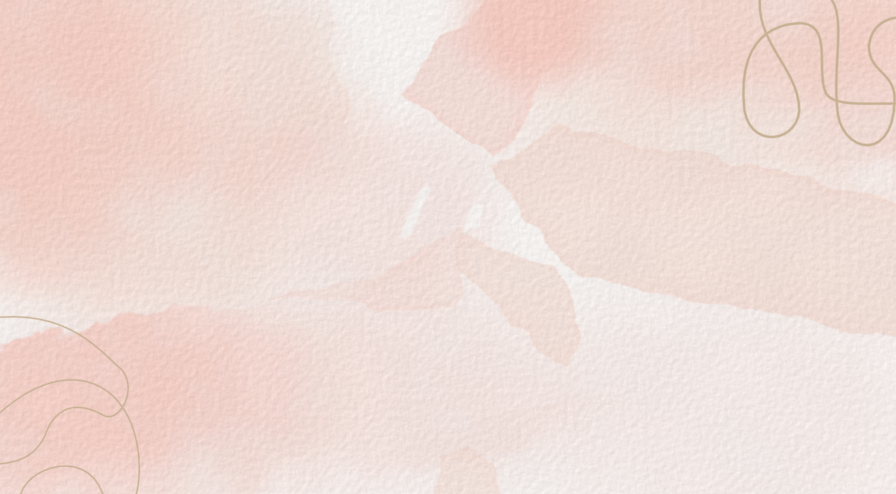
Give the GLSL for this background, as a Shadertoy shader.

```glsl
#define PAPER vec3(.95, .937, .93)
#define BLUSH vec3(.935, .868, .85)
#define PEACH vec3(.93, .845, .81)
#define ROSE vec3(.94, .775, .735)
#define GOLD vec3(.77, .685, .565)
#define RIM_WIDTH .8
#define WARP 2.4
#define GRAIN_SCALE .85
#define GRAIN_DEPTH .04

// Canvas units: the height is 100, the origin is at the lower left.
vec3 paint;
vec2 pen;
float ink, pixel, mottle;

vec2 gradient(vec2 cell) {
    float angle = 6.2832 * fract(sin(dot(cell, vec2(127.1, 311.7))) * 43758.5);
    return vec2(cos(angle), sin(angle));
}

float noise(vec2 p) {
    vec2 i = floor(p), f = p - i, u = f * f * (3. - 2. * f), e = vec2(1, 0);
    return mix(mix(dot(gradient(i), f), dot(gradient(i + e), f - e), u.x),
               mix(dot(gradient(i + e.yx), f - e.yx), dot(gradient(i + 1.), f - 1.), u.x), u.y);
}

float fbm(vec2 p) {
    float sum = 0., gain = 1.;
    for (int i = 0; i < 4; i++) {
        sum += gain * noise(p);
        p = mat2(1.6, 1.2, -1.2, 1.6) * p + 7.3;
        gain *= .5;
    }
    return sum;
}

float coverage(float d, float soft) {
    soft = max(soft, pixel);
    return 1. - smoothstep(-soft, soft, d);
}

float ellipse(vec2 p, vec2 centre, vec2 radius) {
    return (length((p - centre) / radius) - 1.) * min(radius.x, radius.y);
}

// Soft wet wash
void wash(vec2 p, vec2 centre, vec2 radius, float soft, vec3 colour, float amount) {
    float mask = coverage(ellipse(p, centre, radius), soft);
    paint = mix(paint, colour, mask * amount * clamp(1. + .5 * mottle, 0., 1.));
}

// Dried stain: six-sided shape with pigment gathered along its rim
void stain(vec2 p, vec2 a, vec2 b, vec2 c, vec2 d, vec2 e, vec2 f, vec3 colour, float amount, float rim) {
    vec2 v[6] = vec2[6](a, b, c, d, e, f);
    float dist = 1e4, side = 1.;
    for (int i = 0; i < 6; i++) {
        vec2 from = v[i], to = v[(i + 1) % 6], edge = to - from, w = p - from;
        dist = min(dist, length(w - edge * clamp(dot(w, edge) / dot(edge, edge), 0., 1.)));
        bvec3 s = bvec3(p.y >= from.y, p.y < to.y, edge.x * w.y > edge.y * w.x);
        if (all(s) || !any(s)) side = -side;
    }
    dist *= side;
    float mask = coverage(dist, .35);
    paint = mix(paint, colour, mask * amount);
    paint = mix(paint, ROSE, rim * mask * exp(min(dist, 0.) / RIM_WIDTH) * clamp(.7 + mottle, 0., 1.));
}

// Cubic stroke from the pen position
void curveTo(vec2 p, vec2 b, vec2 c, vec2 end) {
    vec2 start = pen, last = pen;
    for (int i = 1; i <= 14; i++) {
        float t = float(i) / 14., s = 1. - t;
        vec2 next = s * s * s * start + 3. * s * t * (s * b + t * c) + t * t * t * end;
        vec2 edge = next - last, w = p - last;
        ink = min(ink, length(w - edge * clamp(dot(w, edge) / dot(edge, edge), 0., 1.)));
        last = next;
    }
    pen = end;
}

void washes(vec2 p) {
    wash(p, vec2(28, 72), vec2(44, 37), 8., PEACH, .85);
    wash(p, vec2(78, 56), vec2(21, 19), 9., BLUSH, .85);
    wash(p, vec2(3, 82), vec2(31, 34), 15., ROSE, .8);
    wash(p, vec2(48, 69), vec2(21, 9), 8., ROSE, .35);
    wash(p, vec2(146, 77), vec2(42, 16), 9., PEACH, .65);
    wash(p, vec2(147, 100), vec2(46, 20), 7., mix(PEACH, ROSE, .4), .9);
    wash(p, vec2(180, 80), vec2(18, 18), 10., ROSE, .5);
    wash(p, vec2(62, 21), vec2(56, 19), 11., BLUSH, .95);
    wash(p - vec2(0, .25 * (p.x - 95.)), vec2(95, 11), vec2(20, 4), 2., BLUSH, .8);
    wash(p, vec2(150, 15), vec2(36, 27), 16., BLUSH, .45);
    float ledge = coverage(p.y - 30.5 - .19 * p.x, .5);
    wash(p, vec2(9, 20), vec2(46, 24), 13., ROSE, .8 * ledge);
}

void stains(vec2 p) {
    stain(p, vec2(48, 102), vec2(67, 102), vec2(67, 88), vec2(71, 79), vec2(67, 70), vec2(45, 72), PEACH, .2, .25);
    stain(p, vec2(81, 81), vec2(88, 91), vec2(99, 102), vec2(118, 102), vec2(104, 72), vec2(100, 68), mix(BLUSH, ROSE, .3), .85, .4);
    wash(p, vec2(108, 97), vec2(14, 14), 6., ROSE, .9);
    stain(p, vec2(99, 66), vec2(113, 74), vec2(140, 69), vec2(184, 59), vec2(184, 31), vec2(118, 44), PEACH, .75, .3);
    wash(p, vec2(177, 65), vec2(6, 3), 2., PAPER, .6);
    stain(p, vec2(94, 52), vec2(113, 46), vec2(118, 32), vec2(116, 26), vec2(104, 34), vec2(93, 45), PEACH, .65, .25);
    stain(p, vec2(55, 40), vec2(75, 43), vec2(94, 53), vec2(93, 39), vec2(91, 37), vec2(75, 38), ROSE, .2, .4);
    stain(p, vec2(88, -2), vec2(89, 7), vec2(94, 10), vec2(100, 6), vec2(102, -2), vec2(95, -3), PEACH, .6, .2);
}

void bareGaps(vec2 p) {
    stain(p, vec2(80.6, 52), vec2(82, 51.8), vec2(83.2, 52.5), vec2(87.3, 62), vec2(86.5, 62.6), vec2(85, 61.5), PAPER, .95, 0.);
    stain(p, vec2(94, 53), vec2(97, 54), vec2(98, 58.5), vec2(96, 59), vec2(95, 57), vec2(94, 55), PAPER, .9, 0.);
}

void upperLoops(vec2 p) {
    pen = vec2(153.8, 100);
    curveTo(p, vec2(153.3, 91), vec2(161.8, 85.8), vec2(161.8, 77.6));
    curveTo(p, vec2(161.3, 71.2), vec2(152.1, 69.8), vec2(150.7, 77.6));
    curveTo(p, vec2(149, 93), vec2(157.5, 95.3), vec2(162.3, 95.3));
    curveTo(p, vec2(168.6, 94.8), vec2(165.1, 85.8), vec2(167.2, 81.1));
    curveTo(p, vec2(168.9, 78.3), vec2(175.7, 79.2), vec2(182, 79));
    pen = vec2(168.4, 100);
    curveTo(p, vec2(171.2, 95.8), vec2(168.4, 85.8), vec2(169.6, 76.9));
    curveTo(p, vec2(170.8, 69), vec2(181, 67), vec2(181.1, 80));
    curveTo(p, vec2(181.1, 85.4), vec2(175.9, 85.4), vec2(175.9, 90.6));
    curveTo(p, vec2(176.2, 94.1), vec2(178.5, 96.2), vec2(182, 96.5));
}

void lowerLoops(vec2 p) {
    pen = vec2(0, 35.8);
    curveTo(p, vec2(14.2, 36.8), vec2(20, 29.2), vec2(24.8, 25));
    curveTo(p, vec2(27.8, 21), vec2(24.3, 14.6), vec2(21.2, 15.8));
    curveTo(p, vec2(14.2, 19.8), vec2(10.6, 16.3), vec2(9, 11.6));
    curveTo(p, vec2(6.6, 6.8), vec2(2.4, 6.4), vec2(0, 6.1));
    pen = vec2(0, 16.5);
    curveTo(p, vec2(11.8, 26.9), vec2(21.2, 23.3), vec2(24.8, 17.5));
    curveTo(p, vec2(28.3, 12.7), vec2(28.8, 4.5), vec2(27.6, 0));
    pen = vec2(4.2, 0);
    curveTo(p, vec2(5.9, 5.7), vec2(17.7, 9.2), vec2(20.8, 0));
}

void mainImage(out vec4 fragColor, in vec2 fragCoord) {
    pixel = 100. / iResolution.y;
    vec2 p = fragCoord * pixel;
    vec2 bleed = vec2(fbm(p * .09), fbm(p * .09 + 31.));
    mottle = fbm(p * .06 + 12.);
    paint = PAPER;
    washes(p + 2. * WARP * bleed);
    stains(p + WARP * bleed);
    bareGaps(p + .3 * bleed);
    paint += .012 * mottle;

    // Embossed paper grain, lit from the upper left
    vec2 grain = p * GRAIN_SCALE;
    paint += GRAIN_DEPTH * (fbm(grain) - fbm(grain + vec2(-.3, .3)));

    // Gold line drawings
    ink = 1e4;
    if (p.x > 145. && p.y > 65.) upperLoops(p);
    if (p.x < 32. && p.y < 40.) lowerLoops(p);
    float halfWidth = p.x > 90. ? .25 : .15;
    paint = mix(paint, GOLD, .95 * coverage(ink - halfWidth, .6 * pixel));
    fragColor = vec4(paint, 1);
}
```
